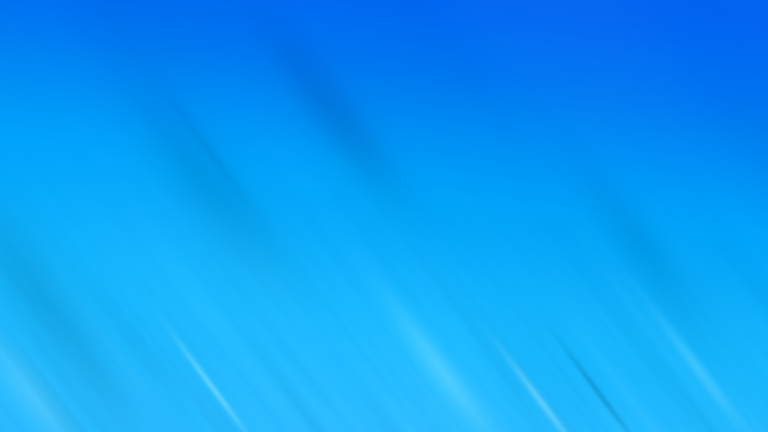
A WebGL 2 fragment shader for this background:

```glsl
#version 300 es
precision highp float;
// Blue diagonal motion streaks over a deep-to-bright vertical gradient.

uniform vec2 u_resolution;
out vec4 outColor;

const vec3 DEEP = vec3(0.00, 0.39, 0.945);
const vec3 ROYAL = vec3(0.00, 0.49, 0.95);
const vec3 AZURE = vec3(0.00, 0.64, 0.98);
const vec3 SKY = vec3(0.09, 0.72, 1.00);
const vec3 PALE = vec3(0.15, 0.73, 1.00);
const vec3 SHADE_TINT = vec3(0.30, 0.75, 1.00);
const vec3 LIGHT_TINT = vec3(1.00, 0.42, 0.10);
const vec2 STREAK_DIR = vec2(0.6, -0.8);
const float GRADIENT_TILT = 0.12;
const float STREAK_GAIN = 0.12;
const float CLOUD_GAIN = 0.045;

// Each band: position across, position along, width, signed strength.
const int BAND_COUNT = 11;
const vec4 BANDS[BAND_COUNT] = vec4[BAND_COUNT](
  vec4(1.060, -0.10, 0.055, -0.095),
  vec4(0.730, -0.17, 0.070, -0.080),
  vec4(0.270, -0.24, 0.060, -0.080),
  vec4(1.450, 0.53, 0.045, -0.055),
  vec4(0.778, -0.22, 0.010, -0.035),
  vec4(1.163, 0.76, 0.007, -0.130),
  vec4(0.455, 0.21, 0.007, 0.220),
  vec4(1.044, 0.70, 0.009, 0.220),
  vec4(1.380, 0.86, 0.014, 0.120),
  vec4(0.110, -0.02, 0.035, 0.130),
  vec4(0.900, 0.50, 0.028, 0.140)
);

float hash(vec2 p) {
  return fract(sin(dot(p, vec2(127.1, 311.7))) * 43758.5453);
}

float noise(vec2 p) {
  vec2 cell = floor(p);
  vec2 f = fract(p);
  f = f * f * (3.0 - 2.0 * f);
  float low = mix(hash(cell), hash(cell + vec2(1, 0)), f.x);
  float high = mix(hash(cell + vec2(0, 1)), hash(cell + vec2(1, 1)), f.x);
  return mix(low, high, f.y);
}

// Layered noise, stretched far along the streak direction.
float streaks(vec2 q) {
  float sum = 0.0;
  float weight = 0.5;
  vec2 scale = vec2(22.0, 1.8);
  for (int i = 0; i < 3; i++) {
    sum += weight * (noise(q * scale + float(i) * 17.0) - 0.5);
    scale *= vec2(2.1, 1.3);
    weight *= 0.65;
  }
  return sum;
}

vec3 gradient(float t) {
  vec3 color = mix(DEEP, ROYAL, smoothstep(-0.10, 0.25, t));
  color = mix(color, AZURE, smoothstep(0.12, 0.46, t));
  color = mix(color, SKY, smoothstep(0.38, 0.78, t));
  return mix(color, PALE, smoothstep(0.70, 1.05, t));
}

vec3 tint(float amount) {
  return amount * (amount < 0.0 ? SHADE_TINT : LIGHT_TINT);
}

void main() {
  vec2 p = gl_FragCoord.xy / u_resolution.y;
  float depth = 1.0 - p.y;
  vec2 q = vec2(dot(p, vec2(-STREAK_DIR.y, STREAK_DIR.x)), dot(p, STREAK_DIR));

  // Background, brighter toward the lower left
  vec3 color = gradient(depth + 0.1 - GRADIENT_TILT * p.x);

  // Broad soft variation, then fine streaks that sharpen downward
  color += tint(CLOUD_GAIN * (noise(q * vec2(6.0, 1.4) + 5.0) - 0.5));
  float fineGain = STREAK_GAIN * mix(0.12, 1.0, smoothstep(0.35, 0.95, depth));
  color += tint(fineGain * streaks(q));

  // Individual shadows and highlights
  for (int i = 0; i < BAND_COUNT; i++) {
    vec4 band = BANDS[i];
    vec2 d = (q - band.xy) / vec2(band.z, 0.12 + 2.0 * band.z);
    color += tint(band.w * exp(-dot(d, d)));
  }

  outColor = vec4(clamp(color, 0.0, 1.0), 1.0);
}
```
